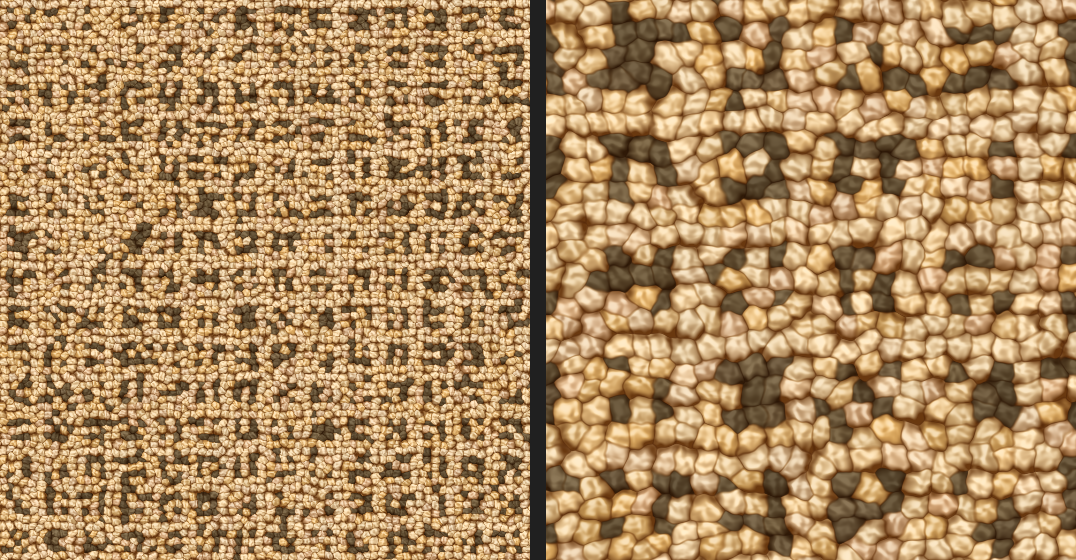
Left: the whole. Right: its middle third, enlarged.
Give the GLSL for this texture, as a WebGL 1 fragment shader.

```glsl
precision highp float;
// Loop-pile carpet: plump twisted yarn loops in straw, gold and rose, with small
// sunken dark tufts grouped into a plaid of squares parted by soft pale lines.
// Each loop is a jittered, tilted dome; the highest dome at a point shows.
uniform vec2 u_resolution;

const vec2 CELLS = vec2(14.0, 15.0);       // plaid squares across and up
const vec2 LOOPS = vec2(5.0, 5.0);         // loops in each square
const vec2 LOOP_RADII = vec2(0.80, 0.60);
const float JITTER = 0.55;
const float WANDER = 0.45;                 // drift of the tufted rows, in loops
const float RUFFLE = 0.20;                 // unevenness of each loop outline
const float DARK_AMOUNT = 0.90;
const float DARK_SINK = 0.30;              // dark loops sit lower in the pile
const float LINE_RISE = 0.12;              // pale line loops stand higher
const float STRAND_FREQ = 14.0;
const float STRAND_DEPTH = 0.10;
const float FIBRE_DEPTH = 0.32;
const float EDGE_SHARPNESS = 14.0;
const vec2 LIGHT_DIR = vec2(-0.30, 0.62);

const vec3 STRAW = vec3(0.88, 0.73, 0.50);
const vec3 GOLD = vec3(0.87, 0.68, 0.39);
const vec3 ROSE = vec3(0.82, 0.65, 0.50);
const vec3 CREAM = vec3(0.94, 0.83, 0.66);
const vec3 CHARCOAL = vec3(0.34, 0.27, 0.17);
const vec3 SHADOW = vec3(0.41, 0.22, 0.06);
const vec3 GLINT = vec3(1.0, 0.94, 0.84);

float hash(vec2 p) {
  vec3 q = fract(vec3(p.xyx) * 0.1031);
  q += dot(q, q.yzx + 33.33);
  return fract((q.x + q.y) * q.z);
}

vec2 hash2(vec2 p) {
  return vec2(hash(p + 17.3), hash(p + 71.9));
}

float gradientDot(vec2 corner, vec2 offset) {
  float angle = 6.2832 * hash(corner + 131.0);
  return dot(vec2(cos(angle), sin(angle)), offset);
}

float gradientNoise(vec2 p) {
  vec2 i = floor(p), f = fract(p);
  vec2 u = f * f * f * (f * (f * 6.0 - 15.0) + 10.0);
  vec2 e = vec2(1.0, 0.0);
  return mix(
    mix(gradientDot(i, f), gradientDot(i + e, f - e), u.x),
    mix(gradientDot(i + e.yx, f - e.yx), gradientDot(i + 1.0, f - 1.0), u.x), u.y);
}

vec2 noise2(vec2 p) {
  return vec2(gradientNoise(p), gradientNoise(p + 90.0));
}

// Pale line strength: the last loop column and row of every square
float lineStrength(vec2 id, vec2 cell, vec2 slot) {
  vec2 onLine = step(LOOPS - 1.5, slot);
  vec2 strength = vec2(hash(vec2(cell.x, 5.0)), hash(vec2(9.0, cell.y)));
  strength = onLine * mix(vec2(0.35), vec2(1.0), strength);
  float wear = 0.9 + 0.6 * gradientNoise(id * 0.13 + 40.0);
  return clamp(max(strength.x, strength.y) * wear, 0.0, 1.0);
}

// Dark tufts favour every second loop inside a square, in uneven patches
float darkTuft(vec2 id, vec2 cell, vec2 slot) {
  vec2 fromMiddle = abs(slot - 2.0);
  vec2 favour = mix(vec2(0.50), vec2(1.0), step(0.5, fromMiddle));
  favour = mix(favour, vec2(0.10), step(1.5, fromMiddle));
  float patches = 0.95 + 0.7 * gradientNoise(cell * 0.31 + 8.0)
                + 0.2 * (hash(cell + 3.0) - 0.5);
  return step(hash(id + 211.0), DARK_AMOUNT * favour.x * favour.y * patches);
}

vec3 yarnColour(vec2 id, float line, float dark) {
  float pick = hash(id + 57.0);
  vec3 yarn = mix(STRAW, GOLD, smoothstep(0.35, 0.9, pick));
  yarn = mix(yarn, ROSE, 0.8 * step(hash(id + 83.0), 0.24));
  yarn = mix(yarn, CREAM, max(line * 0.8, 0.6 * step(pick, 0.18)));
  yarn = mix(yarn, CHARCOAL, dark * mix(0.8, 1.0, pick));
  return yarn * (0.93 + 0.14 * hash(id + 29.0));
}

void main() {
  vec2 p = gl_FragCoord.xy / u_resolution * CELLS * LOOPS;
  p += WANDER * noise2(p * 0.23) + RUFFLE * noise2(p * 1.7 + 30.0);
  float fibre = FIBRE_DEPTH * gradientNoise(p * vec2(3.1, 3.7));

  vec2 home = floor(p);
  vec3 sum = vec3(0.0);
  float total = 0.0, best = -9.0, second = -9.0;

  for (int y = -1; y <= 1; y++) {
    for (int x = -1; x <= 1; x++) {
      vec2 id = home + vec2(float(x), float(y));
      vec2 cell = floor((id + 0.5) / LOOPS);
      vec2 slot = id - cell * LOOPS;
      float line = lineStrength(id, cell, slot);
      float dark = darkTuft(id, cell, slot);

      // Tilted dome
      vec2 q = p - id - 0.5 - JITTER * (hash2(id) - 0.5);
      float tilt = 2.0 * (hash(id + 7.0) - 0.5);
      float c = cos(tilt), s = sin(tilt);
      vec2 r = vec2(c * q.x + s * q.y, c * q.y - s * q.x);
      vec2 d = r / LOOP_RADII;
      float dome = 1.0 - dot(d, d);
      float height = dome + LINE_RISE * line - DARK_SINK * dark;

      // Twisted strands, rounded shading and a glint on the crown
      float strand = sin(STRAND_FREQ * (r.x * 0.75 + r.y * 0.55) + 6.28 * hash(id + 43.0));
      float light = 0.14 + 0.84 * smoothstep(-0.10, 0.85, dome);
      light += 0.5 * dot(q, LIGHT_DIR) + STRAND_DEPTH * strand + fibre;
      vec3 shade = SHADOW * mix(1.0, 0.45, dark);
      vec3 lit = mix(shade, yarnColour(id, line, dark), clamp(light, 0.0, 1.1));
      lit = mix(lit, GLINT, 0.7 * smoothstep(0.80, 1.25, light) * (1.0 - 0.85 * dark));

      float weight = exp(EDGE_SHARPNESS * height);
      sum += lit * weight;
      total += weight;
      second = max(second, min(best, height));
      best = max(best, height);
    }
  }

  // Creases where neighbouring loops press together
  float crease = smoothstep(0.0, 0.32, best - second);
  gl_FragColor = vec4(sum / total * mix(vec3(0.86, 0.78, 0.66), vec3(1.0), crease), 1.0);
}
```
